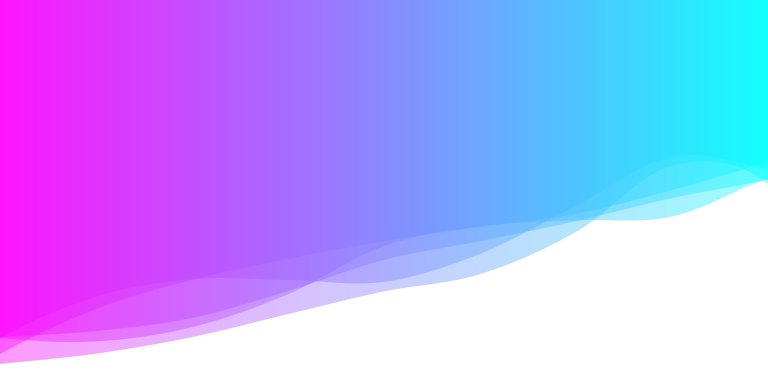
This background is drawn by a WebGL 2 fragment shader. Its source:

```glsl
#version 300 es
precision highp float;
// Five translucent sheets hang from the top over white, each ending in a wavy hem.
// Every sheet carries the same magenta-to-cyan gradient, so overlaps deepen its colour.
// Each hem is a smooth cubic through evenly spaced heights.

uniform vec2 u_resolution;
out vec4 fragColor;

const int KNOTS = 11;              // eight spans across, plus one outside each side
const float SPANS = 8.0;
const float SHEET_OPACITY = 0.4;
const vec3 PAPER = vec3(1.0);
const vec3 MAGENTA = vec3(1.0, 0.0, 1.0);
const vec3 CYAN = vec3(0.0, 1.0, 1.0);

// Catmull-Rom blend between b and c
float cubic(float a, float b, float c, float d, float t) {
    float slopeB = 0.5 * (c - a);
    float slopeC = 0.5 * (d - b);
    float bend = 2.0 * (b - c) + slopeB + slopeC;
    return b + t * (slopeB + t * (c - b - slopeB - bend + t * bend));
}

// Height of a hem at x, both in canvas units from 0 to 1
float hemHeight(float x, float knots[KNOTS]) {
    float place = clamp(x, 0.0, 1.0) * SPANS;
    int i = min(int(place), int(SPANS) - 1);
    return cubic(knots[i], knots[i + 1], knots[i + 2], knots[i + 3], place - float(i));
}

// Share of light from below that passes one sheet, with a smooth hem
float passThrough(vec2 uv, float softness, float knots[KNOTS]) {
    float above = uv.y - hemHeight(uv.x, knots);
    float cover = clamp(above / softness + 0.5, 0.0, 1.0);
    return 1.0 - SHEET_OPACITY * cover;
}

void main() {
    vec2 uv = gl_FragCoord.xy / u_resolution;
    float softness = 1.1 / u_resolution.y;

    // Longest sheet: slow climb, then a crest at the right
    float paper = passThrough(uv, softness, float[KNOTS](
        0.026, 0.052, 0.079, 0.122, 0.182, 0.241, 0.286, 0.396, 0.568, 0.521, 0.167));

    // Swells that dip at the left and again right of the middle
    paper *= passThrough(uv, softness, float[KNOTS](
        0.161, 0.120, 0.111, 0.148, 0.234, 0.359, 0.411, 0.426, 0.436, 0.536, 0.609));

    // Swells that rise first, dip near the middle and crest at the right
    paper *= passThrough(uv, softness, float[KNOTS](
        -0.042, 0.120, 0.227, 0.273, 0.271, 0.266, 0.339, 0.464, 0.591, 0.555, 0.440));

    // Two nearly straight slopes
    paper *= passThrough(uv, softness, float[KNOTS](
        0.107, 0.122, 0.138, 0.172, 0.242, 0.323, 0.372, 0.424, 0.484, 0.531, 0.578));
    paper *= passThrough(uv, softness, float[KNOTS](
        -0.073, 0.078, 0.195, 0.271, 0.326, 0.372, 0.409, 0.443, 0.505, 0.578, 0.661));

    vec3 tint = mix(MAGENTA, CYAN, uv.x);
    fragColor = vec4(mix(tint, PAPER, paper), 1.0);
}
```
